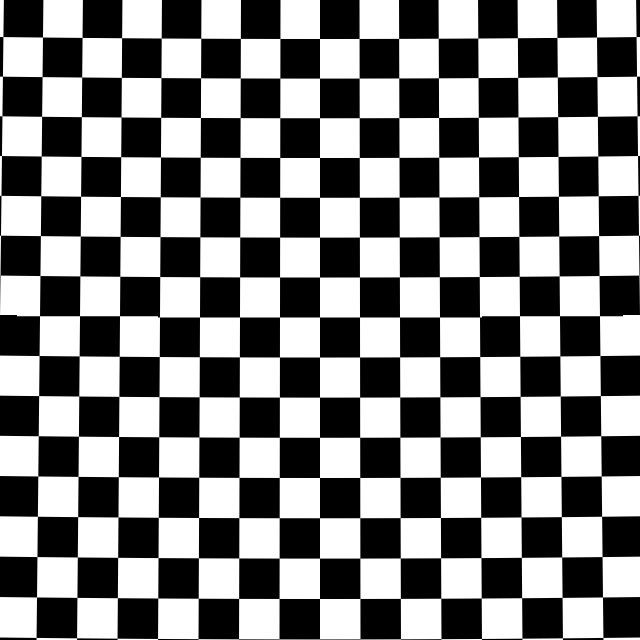
This pattern is drawn by a WebGL 1 fragment shader. Its source:

```glsl
precision highp float;
// Black and white checkerboard, sixteen cells across, bent slightly around a far centre above.

uniform vec2 u_resolution;

#define CELLS 16.0            // cells per canvas width, measured at the seam
#define BEND_RADIUS 41.0      // distance from the bend centre to the seam
#define SEAM_DEPTH 0.49609375 // seam position below the top edge
#define SEAM_STEP 0.001953125 // height of the jogs along the seam
#define EDGE_PIXELS 1.0       // width of the smoothed edges
#define DARK vec3(0.0)
#define LIGHT vec3(1.0)

// Smoothed square wave of period 2: +1 on (0, 1), -1 on (1, 2).
float squareWave(float t, float edgeWidth) {
    float signedDistance = 0.5 - abs(mod(t + 0.5, 2.0) - 1.0);
    return clamp(2.0 * signedDistance / edgeWidth, -1.0, 1.0);
}

// Column and row, from a log-polar grid whose cells grow away from the centre.
vec2 bentGrid(vec2 p) {
    float sag = p.x * p.x / (2.0 * BEND_RADIUS);
    float steppedSag = floor(sag / SEAM_STEP + 0.6) * SEAM_STEP;

    // Only the middle seam breaks into small jogs; other rows curve smoothly.
    float nearSeam = 1.0 - step(0.5 / CELLS, abs(p.y + sag));
    float radial = p.y + mix(sag, steppedSag, nearSeam);

    float column = p.x / (1.0 + p.y / BEND_RADIUS);
    float row = BEND_RADIUS * log(1.0 + radial / BEND_RADIUS);
    return CELLS * vec2(column, row);
}

void main() {
    vec2 uv = gl_FragCoord.xy / u_resolution;

    // Origin at the middle of the seam, with y pointing down.
    vec2 p = vec2(uv.x - 0.5, 1.0 - uv.y - SEAM_DEPTH);
    vec2 cell = bentGrid(p);
    vec2 edgeWidth = EDGE_PIXELS * CELLS / u_resolution;

    float checker = squareWave(cell.x, edgeWidth.x) * squareWave(cell.y, edgeWidth.y);
    gl_FragColor = vec4(mix(LIGHT, DARK, 0.5 + 0.5 * checker), 1.0);
}
```
